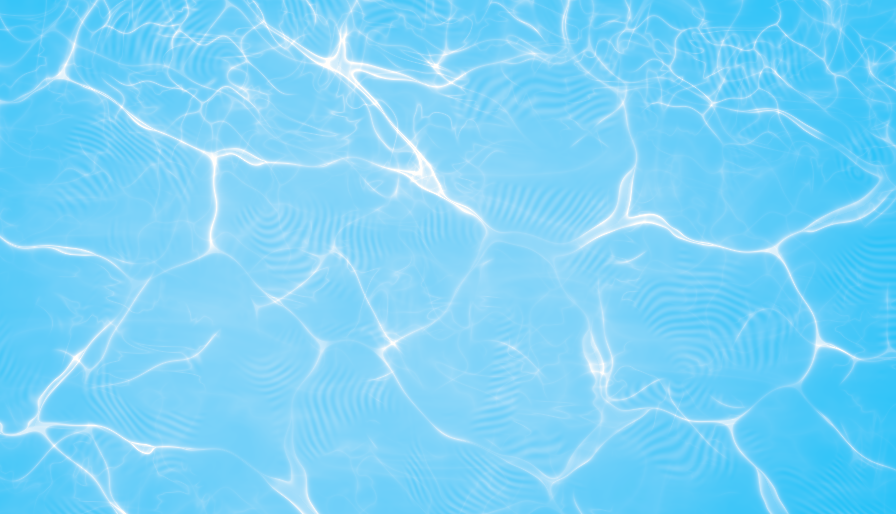
Reproduce this texture procedurally as a Shadertoy shader.

```glsl
// Sunlit pool water: a web of bright caustic lines over pale blue.
// Bent cellular noise at three sizes gives the webs and folded ribbons;
// layered sines give clouds, fine filaments and the masks for ripples.

vec2 hash2(vec2 c) {
    return fract(sin(vec2(dot(c, vec2(127.1, 311.7)), dot(c, vec2(269.5, 183.3)))) * 43758.5);
}

// Layered, twisted sines, roughly -1 to 1
float waves(vec2 p) {
    float sum = 0.0, amp = 0.5;
    for (int i = 0; i < 4; i++) {
        p = mat2(0.8, -0.6, 0.6, 0.8) * p * 1.7 + 1.3;
        p += 0.7 * sin(p.yx);
        sum += amp * sin(p.x) * sin(p.y);
        amp *= 0.6;
    }
    return sum;
}

// Bends straight cell borders into flowing curves
vec2 bend(vec2 p) {
    vec2 s = p.yx;
    return p + 0.045 * sin(s * vec2(7.0, 6.0) + vec2(0.6, 2.1))
             + 0.014 * sin(s * vec2(19.0, 23.0) + vec2(4.0, 1.0))
             + 0.004 * sin(s * vec2(61.0, 53.0));
}

vec2 seedAt(vec2 cell) {
    return 0.1 + 0.8 * hash2(cell);
}

// x: rounded distance to the cell border, yz: vector to the seed, w: cell tag
vec4 cells(vec2 p) {
    vec2 base = floor(p), f = p - base, home = vec2(0.0), toSeed = vec2(0.0);
    float nearest = 9.0, sum = 0.0;
    for (int j = -1; j <= 1; j++)
    for (int i = -1; i <= 1; i++) {
        vec2 g = vec2(i, j), r = g + seedAt(base + g) - f;
        if (dot(r, r) < nearest) {
            nearest = dot(r, r);
            toSeed = r;
            home = g;
        }
    }
    for (int j = -2; j <= 2; j++)
    for (int i = -2; i <= 2; i++) {
        vec2 g = home + vec2(i, j), r = g + seedAt(base + g) - f, gap = r - toSeed;
        if (dot(gap, gap) > 1e-4)
            sum += exp(-45.0 * dot(0.5 * (r + toSeed), normalize(gap)));
    }
    return vec4(max(-log(sum + 1e-20) / 45.0, 0.0), toSeed, hash2(base + home + 7.0).x);
}

float ridge(vec2 p, float sharpness) {
    return pow(max(1.0 - abs(waves(p)), 0.0), sharpness);
}

// Shade of blue for a light level; the level is the red value
vec3 waterColor(float light) {
    float v = clamp(light, 0.16, 1.0);
    return vec3(v, 0.755 + 0.24 * pow(v, 1.7), 0.972 + 0.018 * v * v);
}

void mainImage(out vec4 fragColor, in vec2 fragCoord) {
    vec2 uv = fragCoord / iResolution.xy;
    vec2 p = fragCoord / iResolution.y;

    // Pale middle, deeper blue towards the rim, drifting clouds
    float rim = length((uv - vec2(0.42, 0.45)) * vec2(1.0, 0.8));
    float light = mix(0.505, 0.17, smoothstep(0.15, 0.72, rim));
    light += 0.04 * waves(p * 3.0 + 2.0) + 0.025 * waves(p * vec2(16.0, 24.0));
    light += 0.06 * ridge(p * vec2(5.0, 9.0) + 5.0, 5.0);

    // Large web, tilted down to the right
    vec2 q = bend(p);
    q.y += 0.28 * q.x;
    vec4 web = cells(q * vec2(2.3, 3.3) + vec2(3.4, 8.2));
    float d = web.x / 2.8;
    float strength = 0.2 + 0.8 * smoothstep(-0.35, 0.25, waves(p * 4.0 + 9.0));

    // Ribbons: the line splits in two around a pale sheet
    float width = 0.026 * smoothstep(0.0, 0.5, waves(p * 4.5 + 4.0)) * (0.2 + 0.8 * web.w);
    float sheet = smoothstep(width + 0.002, width - 0.002, d) * smoothstep(0.0, 0.006, width);
    float core = exp(-abs(d - width) / 0.0036);
    light += strength * (0.4 * core + 0.17 * sheet + 0.07 * exp(-d / 0.022));

    // Fine ring ripples in patches, fading near the web
    vec2 ringOffset = web.yz / vec2(2.3, 3.3) + 0.5 * (hash2(vec2(web.w * 31.0, 2.0)) - 0.5);
    float rings = sin(length(ringOffset) * 400.0 + 7.0 * waves(p * 3.0));
    float ringPatch = smoothstep(0.0, 0.45, waves(p * 7.0 + 17.0)) * smoothstep(0.0, 0.04, d);
    light += 0.06 * rings * ringPatch;

    // Middle web: broken side strands between the large lines
    float crowd = smoothstep(0.55, 0.9, uv.y + 0.2 * waves(p * 3.0 + 11.0));
    float patches = smoothstep(-0.2, 0.35, waves(p * 5.0 + 23.0));
    float broken = smoothstep(0.0, 0.4, waves(p * 5.5 + 51.0));
    vec2 wobble = 0.012 * sin(p.yx * 37.0);
    float sideEdge = cells((q + wobble) * vec2(4.2, 5.0) + 70.0).x / 4.6;
    light += (0.24 * exp(-sideEdge / 0.0032) + 0.06 * exp(-sideEdge / 0.016)) * max(broken, 0.6 * crowd);

    // Small web and filaments, crowded along the top
    float smallEdge = cells((q + wobble + 0.006 * sin(p.yx * 83.0)) * vec2(8.0, 10.0) + 40.0).x / 9.0;
    float smallWeb = exp(-smallEdge / 0.0028) + 0.2 * exp(-smallEdge / 0.012);
    light += smallWeb * patches * (0.05 + 0.26 * crowd);
    light += ridge(p * 9.0 + 31.0, 14.0) * (0.07 * patches + 0.12 * crowd);
    light += ridge(p * vec2(13.0, 17.0) + 61.0, 16.0) * (0.1 * broken + 0.1 * crowd);

    fragColor = vec4(waterColor(light), 1.0);
}
```
